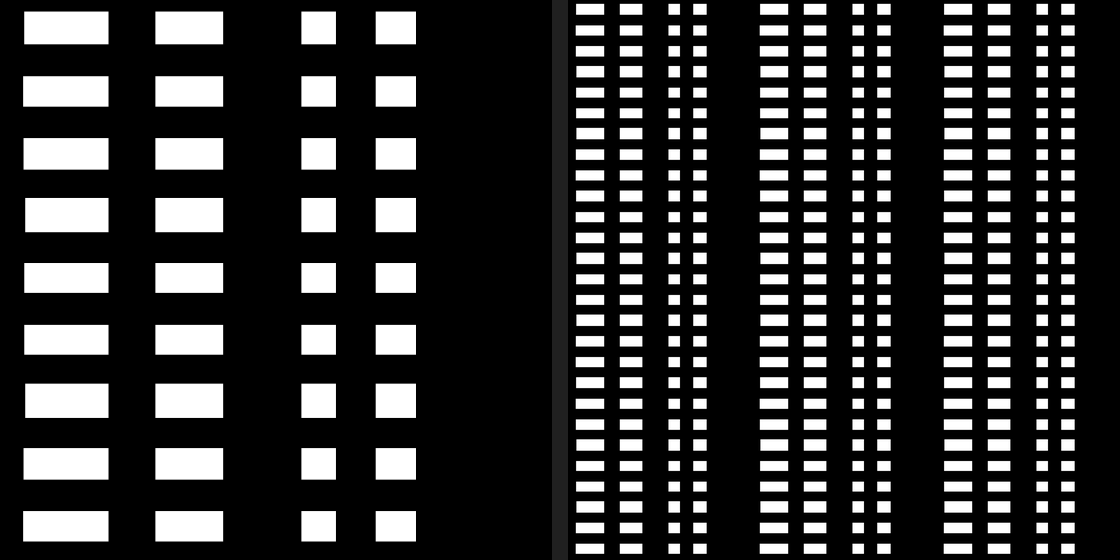
Left, the tile; right, the same tile 3 across and 3 down.
A Shadertoy shader for this pattern:

```glsl
const float TAU = 6.2831853;
const float ROWS = 9.0;
const int COLUMNS = 4;

// Left and right edge of each column, in canvas widths
const vec2 COLUMN_SPANS[COLUMNS] = vec2[COLUMNS](
    vec2(0.0436, 0.1966), vec2(0.2815, 0.4043),
    vec2(0.5460, 0.6086), vec2(0.6806, 0.7536));

// Bar height and vertical centre, in row heights
const float BAR_HEIGHT = 0.509;
const float BAR_CENTRE = 0.541;

// Row-to-row variation
const float HEIGHT_WAVE_3 = 0.034;
const float HEIGHT_WAVE_2 = 0.016;
const float CENTRE_WAVE_3 = 0.010;
const float CENTRE_WAVE_1 = 0.009;
const float EDGE_WAVE_3 = 0.0015;
const float EDGE_WAVE_1 = 0.0012;

const vec3 GROUND = vec3(0.0);
const vec3 BAR = vec3(1.0);

// Smoothed coverage of the interval [span.x, span.y]
float spanMask(float x, vec2 span, float pixel) {
    float inside = min(x - span.x, span.y - x);
    return clamp(inside / pixel + 0.5, 0.0, 1.0);
}

void mainImage(out vec4 fragColor, in vec2 fragCoord) {
    vec2 uv = fract(fragCoord / iResolution.xy);
    vec2 pixel = 1.0 / iResolution.xy;

    // Rows are counted from the top; the waves close after the last row
    float rowY = uv.y * ROWS;
    float row = ROWS - 1.0 - floor(rowY);
    float phase = TAU * row / ROWS;
    float wave3 = cos(3.0 * phase);

    // Horizontal band of this row
    float height = BAR_HEIGHT + HEIGHT_WAVE_3 * wave3 - HEIGHT_WAVE_2 * cos(2.0 * phase);
    float centre = BAR_CENTRE + CENTRE_WAVE_3 * wave3 - CENTRE_WAVE_1 * sin(phase);
    vec2 bandSpan = centre + 0.5 * height * vec2(-1.0, 1.0);
    float band = spanMask(fract(rowY), bandSpan, pixel.y * ROWS);

    // Columns; only the first has an uneven left edge
    float edgeShift = EDGE_WAVE_3 * wave3 - EDGE_WAVE_1 * cos(phase);
    float columns = 0.0;
    for (int i = 0; i < COLUMNS; i++) {
        vec2 span = COLUMN_SPANS[i];
        if (i == 0) span.x += edgeShift;
        columns = max(columns, spanMask(uv.x, span, pixel.x));
    }

    fragColor = vec4(mix(GROUND, BAR, band * columns), 1.0);
}
```
